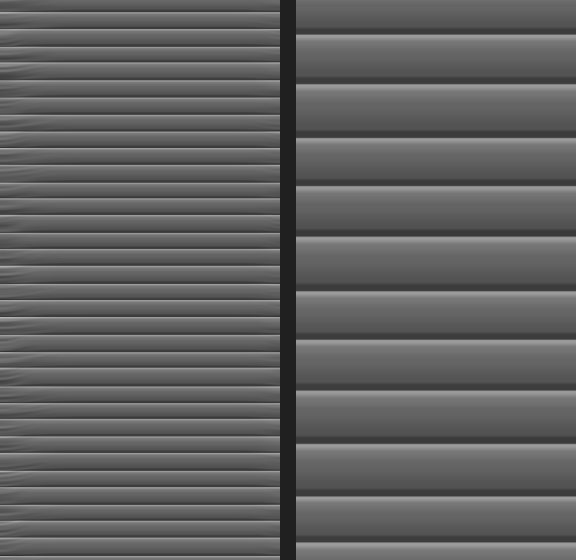
Left: the whole. Right: its middle third, enlarged.
Write a WebGL 2 fragment shader that draws this texture.

```glsl
#version 300 es
precision highp float;
// Horizontal grey shutter slats, slightly uneven in height.
// Each slat is a vertical ramp from a lit upper lip to a dark gap;
// the gaps taper and fine streaks appear towards the two ends.

uniform vec2 u_resolution;
out vec4 fragColor;

const float SLATS = 33.0;
const float FIRST_EDGE = 0.32;   // height of the lowest lip, in slats
const float UNEVENNESS = 0.13;   // range of the edge shift, in slats
const float STREAK_ROWS = 7.0;   // streaks per slat

const float LIP = 0.61;
const float SHOULDER = 0.465;
const float FACE = 0.395;
const float LOWER_FACE = 0.325;
const float GAP = 0.235;

float hash(vec2 p) {
    return fract(sin(dot(p, vec2(127.1, 311.7))) * 43758.5453);
}

// Smooth value noise
float noise(vec2 p) {
    vec2 cell = floor(p);
    vec2 f = fract(p);
    f = f * f * (3.0 - 2.0 * f);
    float low = mix(hash(cell), hash(cell + vec2(1.0, 0.0)), f.x);
    float high = mix(hash(cell + vec2(0.0, 1.0)), hash(cell + 1.0), f.x);
    return mix(low, high, f.y);
}

// Height of the lip between slat id - 1 and slat id
float slatEdge(float id) {
    return id + UNEVENNESS * (hash(vec2(id, 3.0)) - 0.5);
}

// How close x is to either end: 1 at the border, 0 inside; the left reaches further
float endFade(float x, float reach) {
    float left = 1.0 - smoothstep(0.0, reach, x);
    float right = 1.0 - smoothstep(0.0, reach * 0.55, 1.0 - x);
    return max(left, 0.6 * right);
}

// Grey of a slat at depth t: 0 at the lip, 1 at the bottom of the gap
float slatShade(float t, float gapStart, float soft) {
    float shade = mix(LIP, SHOULDER, smoothstep(0.05, 0.18, t));
    shade = mix(shade, FACE, smoothstep(0.16, 0.42, t));
    shade = mix(shade, LOWER_FACE, smoothstep(0.4, 0.84, t));
    shade = mix(shade, GAP, smoothstep(gapStart - soft, gapStart + soft, t));
    return mix(GAP, shade, smoothstep(0.0, soft, t));
}

void main() {
    vec2 uv = gl_FragCoord.xy / u_resolution;
    float pixel = SLATS / u_resolution.y;
    float soft = max(pixel, 0.04);

    // Find the slat between two uneven edges
    float v = uv.y * SLATS - FIRST_EDGE;
    float id = floor(v);
    id += step(slatEdge(id + 1.0), v) - step(v, slatEdge(id));
    float bottom = slatEdge(id);
    float top = slatEdge(id + 1.0);
    float t = (top - v) / (top - bottom);

    // Gap narrows near the ends, by a different length on each slat
    float reach = mix(0.14, 0.32, hash(vec2(id, 11.0)));
    float ends = endFade(uv.x, reach);
    float gapStart = 0.88 + 0.09 * ends;
    float shade = slatShade(t, gapStart, soft);

    // Slanted streaks worn into the ends
    float slant = v + 0.5 * ends;
    float streak = noise(vec2(uv.x * 5.0 + id * 7.0, slant * STREAK_ROWS)) - 0.5;
    shade += 0.16 * streak * ends * ends;
    shade += 0.05 * ends * (1.0 - smoothstep(0.0, 0.15, t));

    // Faint tone change from slat to slat
    shade += 0.012 * (hash(vec2(id, 29.0)) - 0.5);

    fragColor = vec4(vec3(shade), 1.0);
}
```
